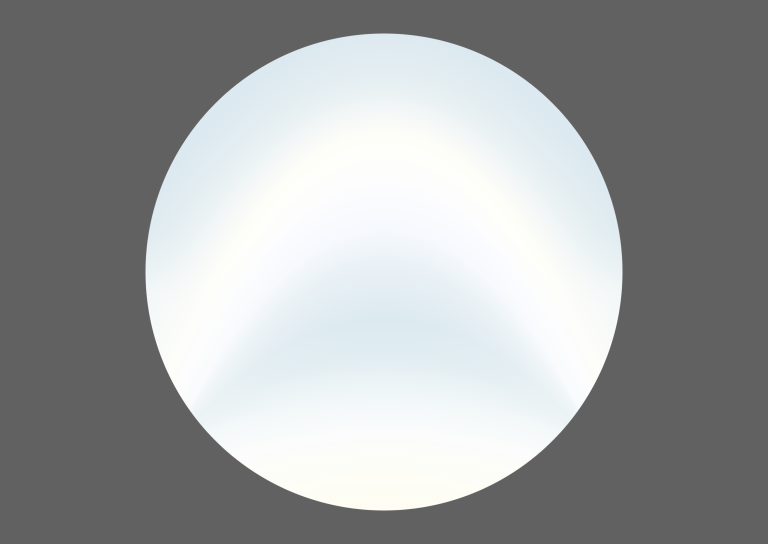
This background is drawn by a WebGL 2 fragment shader. Its source:

```glsl
#version 300 es
precision highp float;

#define BACKDROP vec3(0.38)
#define DISC_RADIUS 0.4384
#define SIDE_FADE 0.9
#define BAND_COUNT 13

uniform vec2 u_resolution;
out vec4 fragColor;

// Band position on the vertical axis, and how strongly it bends down sideways
const vec2 BANDS[BAND_COUNT] = vec2[](
    vec2(1.00, 0.75), vec2(0.784, 0.85), vec2(0.68, 1.00), vec2(0.574, 1.20),
    vec2(0.365, 1.20), vec2(0.176, 1.12), vec2(0.008, 0.90), vec2(-0.20, 0.67),
    vec2(-0.348, 0.50), vec2(-0.495, 0.37), vec2(-0.66, 0.25), vec2(-0.79, 0.15),
    vec2(-1.00, 0.10));

const vec3 TINTS[BAND_COUNT] = vec3[](
    vec3(0.865, 0.915, 0.940), vec3(0.905, 0.940, 0.950), vec3(0.955, 0.968, 0.968),
    vec3(0.998, 0.998, 0.975), vec3(0.990, 0.990, 0.996), vec3(0.963, 0.975, 0.994),
    vec3(0.910, 0.942, 0.960), vec3(0.862, 0.916, 0.940), vec3(0.880, 0.927, 0.945),
    vec3(0.938, 0.964, 0.972), vec3(0.982, 0.988, 0.988), vec3(0.992, 0.992, 0.972),
    vec3(1.000, 0.990, 0.950));

// Height of a curved band at a given squared distance from the axis
float bandHeight(vec2 band, float x2) {
    return band.x - band.y * x2;
}

// Blend through the arched bands from top to bottom
vec3 archedGlow(vec2 p) {
    float x2 = p.x * p.x;
    float upper = bandHeight(BANDS[0], x2);
    vec3 color = TINTS[0];
    for (int i = 1; i < BAND_COUNT; i++) {
        float lower = min(bandHeight(BANDS[i], x2), upper - 0.01);
        color = mix(color, TINTS[i], clamp((upper - p.y) / (upper - lower), 0.0, 1.0));
        upper = lower;
    }
    // Lighten the lower arch toward its two ends
    float fade = SIDE_FADE * x2 * smoothstep(0.2, -0.3, p.y);
    return mix(color, vec3(0.985, 0.99, 0.985), min(fade, 0.5));
}

void main() {
    // Disc space: the rim lies at length 1
    vec2 p = (gl_FragCoord.xy - 0.5 * u_resolution) / (u_resolution.y * DISC_RADIUS);
    float pixel = 1.0 / (u_resolution.y * DISC_RADIUS);
    float inside = 1.0 - smoothstep(-0.7 * pixel, 0.7 * pixel, length(p) - 1.0);
    fragColor = vec4(mix(BACKDROP, archedGlow(p), inside), 1.0);
}
```
